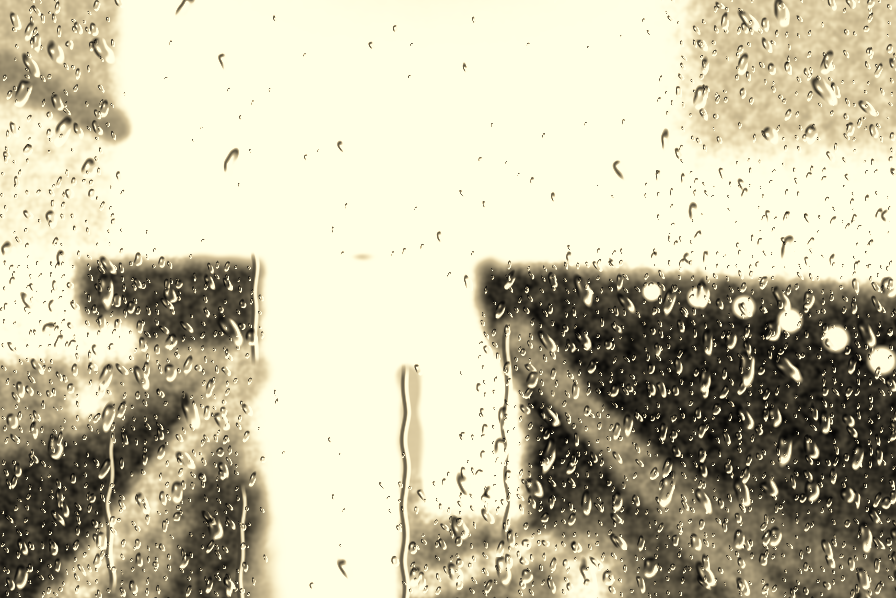
Write a Shadertoy shader that draws this texture.

```glsl
vec2 hash2(vec2 p) {
    vec3 q = fract(p.xyx * vec3(.1031, .1030, .0973));
    q += dot(q, q.yzx + 33.33);
    return fract((q.xx + q.yz) * q.zy);
}

float gradientNoise(vec2 p) {
    vec2 i = floor(p), f = fract(p), u = f * f * (3. - 2. * f);
    vec2 x = vec2(1, 0), y = vec2(0, 1);
    float a = dot(hash2(i) * 2. - 1., f);
    float b = dot(hash2(i + x) * 2. - 1., f - x);
    float c = dot(hash2(i + y) * 2. - 1., f - y);
    float d = dot(hash2(i + 1.) * 2. - 1., f - 1.);
    return mix(mix(a, b, u.x), mix(c, d, u.x), u.y);
}

float softBox(vec2 p, vec2 lo, vec2 hi, float soft) {
    vec2 m = smoothstep(lo - soft, lo + soft, p) * (1. - smoothstep(hi - soft, hi + soft, p));
    return m.x * m.y;
}

float softLine(vec2 p, vec2 a, vec2 b, float width) {
    vec2 d = b - a;
    float along = clamp(dot(p - a, d) / dot(d, d), 0., 1.);
    return 1. - smoothstep(width * .3, width, length(p - a - d * along));
}

float glow(vec2 p, vec2 center, vec2 radius) {
    vec2 q = (p - center) / radius;
    return exp(-dot(q, q));
}

// Blurred street behind the glass, as a single brightness
float street(vec2 p) {
    p += .012 * vec2(gradientNoise(p * 22.), gradientNoise(p * 22. + 40.));
    float t = 1.12 - .17 * glow(p, vec2(.72, 1.05), vec2(.38, .13));
    t = mix(t, .8, softBox(p, vec2(1.14, .74), vec2(2), .06));
    t = mix(t, .93, softBox(p, vec2(-1, .58), vec2(.19, .86), .03));
    t = mix(t, .78, softBox(p, vec2(-1, .83), vec2(.2, 2), .025));
    t = mix(t, .5, .8 * softLine(p, vec2(-.02, .89), vec2(.19, .79), .045));

    // Left roadside
    t = mix(t, .62, softBox(p, vec2(-1), vec2(mix(.46, .4, p.y * 2.5), .42), .05));
    t = mix(t, .27, softBox(p, vec2(.13, .42), vec2(.435, .562), .025));
    t = mix(t, 1.08, softBox(p, vec2(-1, .4), vec2(.23, .465), .025));
    t = mix(t, .2, softLine(p, vec2(-.05, .12), vec2(.28, .25), .13));
    t = mix(t, .2, softLine(p, vec2(-.05, .02), vec2(.12, .08), .14));
    t = mix(t, .26, softLine(p, vec2(.33, -.02), vec2(.38, .15), .09));
    t = mix(t, .8, softLine(p, vec2(.42, .38), vec2(.1, -.02), .055));
    t = mix(t, 1.05, .9 * glow(p, vec2(.15, .33), vec2(.045)));

    // Right roadside
    float edge = mix(.88, .8, smoothstep(.3, .5, p.y));
    float right = softBox(p, vec2(edge, -1), vec2(2, .56 - .06 * (p.x - .8)), .025);
    float shade = .16 + .4 * smoothstep(.43, .56, p.y) * smoothstep(.75, 1.5, p.x);
    shade += .16 * (1. - smoothstep(0., .25, p.y)) + .08 * gradientNoise(p * 5.);
    t = mix(t, shade, right);
    t = mix(t, .62, .9 * softLine(p, vec2(.86, .44), vec2(1.29, -.02), .05));
    t = mix(t, .5, .7 * softLine(p, vec2(1.08, .2), vec2(1.5, .0), .06));
    t = mix(t, 1.05, glow(p, vec2(.98, .02), vec2(.07, .09)));

    // Reflections along the wet road
    t = mix(t, .72, .8 * softLine(p, vec2(.69, -.1), vec2(.685, .37), .03));
    t = mix(t, .5, softBox(p, vec2(.69, -1), vec2(.88, .13), .04));
    t = mix(t, 1., .7 * softLine(p, vec2(.7, .02), vec2(.92, .09), .035));
    return mix(t, .75, .8 * glow(p, vec2(.605, .568), vec2(.02, .008)));
}

float dropDensity(vec2 p) {
    float sky = smoothstep(.54, .6, p.y);
    float left = 1. - smoothstep(-.04, .04, p.x - mix(.43, .2, sky));
    float right = smoothstep(-.04, .04, p.x - mix(.8, 1.1, sky));
    float lowRoad = softBox(p, vec2(.67, -1), vec2(.85, .2), .03);
    return .04 + mix(.72, .42, sky) * max(max(left, right), lowRoad);
}

// Scattered drops: surface slope in xy, coverage in z
vec3 dropLayer(vec2 p, float cells) {
    vec2 g = p * cells;
    vec3 best = vec3(0);
    float wobble = .45 * gradientNoise(g * 3.1);
    for (int k = 0; k < 9; k++) {
        vec2 id = floor(g) + vec2(k % 3 - 1, k / 3 - 1);
        vec2 h = hash2(id + cells * 7.), shape = hash2(id + cells * 3. + 91.);
        vec2 center = id + .2 + .6 * shape;
        if (h.x > dropDensity(center / cells)) continue;
        float angle = (h.y - .3) * 1.3;
        vec2 q = mat2(cos(angle), -sin(angle), sin(angle), cos(angle)) * (g - center);
        q = q / (vec2(.2, .24 + .28 * shape.x) * (.55 + .5 * shape.y)) + wobble;
        float cover = 1. - smoothstep(.72, 1.05, length(q));
        if (cover > best.z) best = vec3(q, cover);
    }
    return best;
}

void mainImage(out vec4 fragColor, in vec2 fragCoord) {
    vec2 p = fragCoord / iResolution.y;
    float t = street(p), density = dropDensity(p);
    t += .3 * density * (gradientNoise(p * 45.) + .6 * gradientNoise(p * 110.));

    // Bokeh lights descending to the right
    for (int i = 0; i < 6; i++) {
        float k = float(i);
        vec2 c = vec2(1.09 + .077 * k, .512 - .006 * k - .0034 * k * k);
        t = mix(t, 1.1, .9 * (1. - smoothstep(.6, 1., length(p - c) / (.019 + .002 * k))));
    }
    t += .12 * softLine(p, vec2(1.28, .23), vec2(1.281, .23), .07);

    // Water trails: x, bottom, top
    vec3 trails[5] = vec3[5](vec3(.675, 0, .38), vec3(.845, .13, .45),
        vec3(.18, .04, .27), vec3(.4, 0, .18), vec3(.425, .42, .57));
    for (int i = 0; i < 5; i++) {
        vec3 trail = trails[i];
        float x = p.x - trail.x - .014 * gradientNoise(vec2(trail.x * 50., p.y * 16.));
        float span = softBox(p, vec2(-1, trail.y - .02), vec2(2, trail.z), .015);
        t = mix(t, .25, span * .75 * (1. - smoothstep(.001, .005, abs(x))));
        t = mix(t, 1.05, span * .8 * (1. - smoothstep(.001, .005, abs(x - .006))));
    }

    // Drops: dim body, dark upper rim, bright lower rim
    for (int i = 2; i >= 0; i--) {
        vec3 drop = dropLayer(p, 15. * pow(1.85, float(i)));
        float side = dot(drop.xy, vec2(.55, -.83));
        float rim = smoothstep(.25, .75, length(drop.xy));
        float body = mix(t * .85 + .08, t * .3, rim * smoothstep(0., .5, -side));
        body = mix(body, 1.12, rim * smoothstep(.0, .4, side));
        body += .5 * glow(drop.xy, vec2(-.25, .3), vec2(.22));
        t = mix(t, body, drop.z);
    }

    // Sepia toning
    t = max(t, .03);
    vec3 color = mix(t * vec3(1.06, .97, .76), vec3(1, 1, .9), smoothstep(.75, 1.05, t));
    fragColor = vec4(min(color, vec3(1, 1, .92)), 1);
}
```
